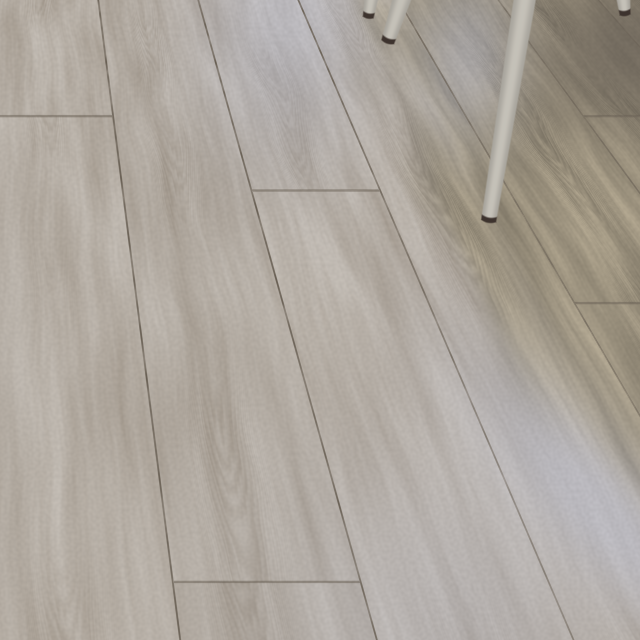
Give the GLSL for this texture, as a three.js fragment shader.

```glsl
varying vec2 vUv;

const float HORIZON = 2.035;       // height of the vanishing point
const float VANISH_X = 0.021;
const float PLANK_WIDTH = 0.151;   // canvas width per unit of depth
const float PLANK_SHIFT = 0.152;
const float PLANK_LENGTH = 0.5;    // in units of inverse depth
const float SEAM_HALF = 0.0003;
const float JOINT_HALF = 0.0007;
const float SOFT = 0.0023;
const float TAU = 6.2832;

const vec3 OAK = vec3(0.735, 0.708, 0.675);
const vec3 GRAIN = vec3(0.55, 0.505, 0.45);
const vec3 SEAM = vec3(0.42, 0.385, 0.34);
const vec3 SHADE = vec3(0.60, 0.56, 0.475);
const vec3 DEEP_SHADE = vec3(0.42, 0.39, 0.35);
const vec3 SKY_SHEEN = vec3(0.735, 0.735, 0.77);
const vec3 LEG = vec3(0.77, 0.755, 0.72);
const vec3 FOOT = vec3(0.24, 0.20, 0.18);

float hash(vec2 p) {
  vec3 q = fract(vec3(p.xyx) * 0.1031);
  q += dot(q, q.yzx + 33.33);
  return fract((q.x + q.y) * q.z);
}

float corner(vec2 cell, vec2 offset) {
  float a = TAU * hash(cell);
  return dot(vec2(cos(a), sin(a)), offset);
}

// Gradient noise, about -0.7 to 0.7
float noise(vec2 p) {
  vec2 i = floor(p), f = p - i;
  vec2 w = f * f * f * (f * (f * 6.0 - 15.0) + 10.0);
  vec2 e = vec2(1.0, 0.0);
  float low = mix(corner(i, f), corner(i + e.xy, f - e.xy), w.x);
  float high = mix(corner(i + e.yx, f - e.yx), corner(i + e.xx, f - e.xx), w.x);
  return mix(low, high, w.y);
}

float glow(vec2 p, vec2 center, vec2 size) {
  vec2 q = (p - center) / size;
  return exp(-dot(q, q));
}

// Staggered position of the end joint in each column
float jointOffset(float column) {
  return 0.346 + 0.2 * column - 0.035 * cos(TAU * (column - 0.65) / 5.0);
}

// Amount of dark grain at plank position (across, along)
float woodGrain(float across, float along, float seed) {
  vec2 shift = vec2(seed * 37.0, seed * 91.0);
  float u = across + 0.06 * noise(vec2(across * 2.0, along * 14.0) + shift);
  float broad = noise(vec2(u * 4.5, along * 8.0) + shift);
  float streak = noise(vec2(u * 13.0, along * 14.0) + shift);
  float fine = noise(vec2(u * 42.0, along * 30.0) + shift);

  // Nested arches along the heart of the plank
  float du = u - mix(0.34, 0.54, hash(vec2(seed * 53.0, 4.0)));
  float field = along - 4.4 * du * du + 0.02 * noise(vec2(u * 9.0, along * 28.0) + shift);
  float heart = exp(-du * du / 0.022);
  float patchy = smoothstep(-0.35, 0.25, noise(vec2(seed * 17.0, along * 11.0)));
  float arches = sin(field * 330.0 + 3.0 * fine) * heart * patchy;
  return 0.24 + 0.52 * broad + 0.36 * streak + 0.17 * fine
       + 0.13 * arches + 0.26 * heart * patchy;
}

// Tapered chair leg with a dark foot
void drawLeg(inout vec3 color, vec2 p, vec2 top, vec2 foot, float radius) {
  vec2 axis = foot - top;
  float len = length(axis);
  vec2 dir = axis / len;
  float along = dot(p - top, dir);
  float side = dot(p - top, vec2(-dir.y, dir.x));
  float r = radius * mix(1.5, 1.0, clamp(along / len, 0.0, 1.0));
  float bulge = 0.25 * side * side / r;
  float d = max(abs(side) - r, along + bulge - len);
  float roundness = 1.0 - 0.14 * smoothstep(0.1, 1.0, abs(side) / r);
  vec3 paint = mix(LEG * roundness, FOOT, smoothstep(len - 0.010, len - 0.006, along + bulge));
  color = mix(color, paint, 1.0 - smoothstep(-0.0015, 0.002, d));
}

void main() {
  vec2 p = vUv;

  // Project the canvas onto the floor
  float depth = HORIZON - p.y;
  float across = (p.x - VANISH_X) / (depth * PLANK_WIDTH) + PLANK_SHIFT;
  float along = 1.0 / depth;
  float column = floor(across);
  float run = (along - jointOffset(column)) / PLANK_LENGTH;
  float seed = hash(vec2(column + 3.0, floor(run) + 11.0));

  // Planks
  float grain = woodGrain(fract(across), along, seed);
  vec3 color = mix(OAK, GRAIN, clamp(grain, -0.1, 0.95) * 0.72);
  color *= 0.985 + 0.03 * seed;

  // Soft reflected light and shade
  float fall = 0.9 - p.y;
  float edge = 0.59 + 0.34 * fall + 0.36 * fall * max(fall, 0.0);
  float drift = 0.13 * noise(vec2(across * 3.0, along * 9.0));
  float shade = smoothstep(-0.06, 0.09, p.x - edge + drift);
  float sheen = 0.9 * glow(p, vec2(0.45, 0.97), vec2(0.14, 0.21))
              + 0.85 * glow(p, vec2(edge - 0.06, 0.2), vec2(0.11, 0.26))
              + 0.5 * glow(p, vec2(0.72, 0.04), vec2(0.28, 0.30));
  vec3 shaded = SHADE * (1.09 - 0.42 * grain);
  color = mix(color, shaded, 0.88 * shade);
  color = mix(color, DEEP_SHADE, 0.8 * glow(p, vec2(0.98, 0.93), vec2(0.17, 0.13)));
  vec3 cool = SKY_SHEEN * (1.01 - 0.08 * grain);
  color = mix(color, cool, 0.8 * min(sheen, 1.0));
  color = mix(color, cool * 0.93, 0.65 * glow(p, vec2(0.73, 0.91), vec2(0.08, 0.13)));
  color = mix(color, OAK * 0.98, 0.5 * glow(p, vec2(0.0, 0.45), vec2(0.05, 0.35)));

  // Long seams and end joints, broken up by wear
  float seamDist = abs(across - floor(across + 0.5)) * depth * PLANK_WIDTH;
  float jointDist = abs(run - floor(run + 0.5)) * PLANK_LENGTH * depth * depth;
  float seam = 1.0 - smoothstep(SEAM_HALF, SEAM_HALF + SOFT, seamDist);
  float joint = 1.0 - smoothstep(JOINT_HALF, JOINT_HALF + SOFT, jointDist);
  float seamId = floor(across + 0.5);
  float wear = 0.82 + 0.5 * noise(vec2(seamId * 7.3, along * 90.0));
  wear *= 1.0 - 0.35 * smoothstep(0.45, 0.85, p.x);
  color = mix(color, SEAM, max(seam * wear, 0.55 * joint));

  // Fine speckle
  color *= 1.0 + 0.04 * noise(p * 170.0);

  // Chair legs
  drawLeg(color, p, vec2(0.823, 1.02), vec2(0.763, 0.652), 0.0115);
  drawLeg(color, p, vec2(0.634, 1.02), vec2(0.605, 0.932), 0.010);
  drawLeg(color, p, vec2(0.583, 1.02), vec2(0.575, 0.971), 0.008);
  drawLeg(color, p, vec2(0.972, 1.02), vec2(0.977, 0.975), 0.008);

  gl_FragColor = vec4(color, 1.0);
}
```
